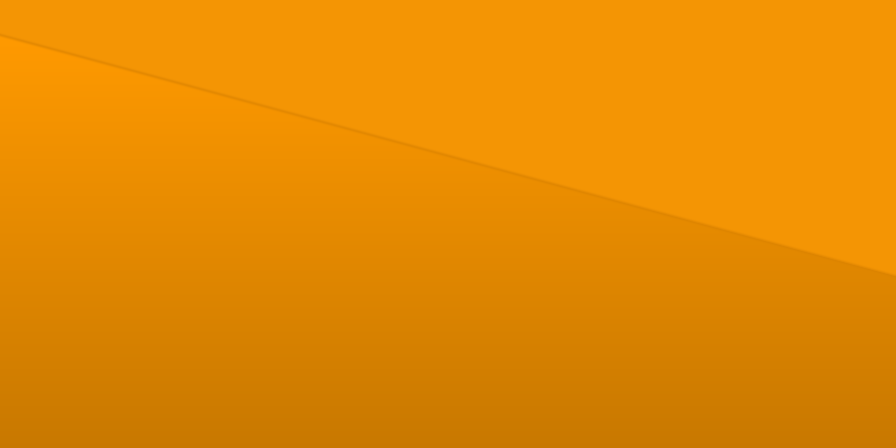
Give the GLSL for this background, as a Shadertoy shader.

```glsl
const vec3 UPPER_COLOR = vec3(0.957, 0.584, 0.016);
const vec3 SLOPE_TOP = vec3(1.0, 0.602, 0.0);
const vec3 SLOPE_BOTTOM = vec3(0.784, 0.471, 0.0);
const vec3 CREASE_COLOR = vec3(0.85, 0.505, 0.0);

// Heights are fractions of the canvas height
const float EDGE_LEFT = 0.922;
const float EDGE_RIGHT = 0.383;
const float CREASE_WIDTH = 0.0035;
const float CREASE_STRENGTH = 0.6;

// Signed distance to the diagonal edge, positive above it
float edgeDistance(vec2 p, float aspect) {
    float slope = (EDGE_RIGHT - EDGE_LEFT) / aspect;
    return (p.y - EDGE_LEFT - slope * p.x) / sqrt(1.0 + slope * slope);
}

void mainImage(out vec4 fragColor, in vec2 fragCoord) {
    vec2 p = fragCoord / iResolution.y;
    float aspect = iResolution.x / iResolution.y;
    float pixel = 1.0 / iResolution.y;
    float d = edgeDistance(p, aspect);

    // Shaded lower plane and flat upper plane
    vec3 lower = mix(SLOPE_BOTTOM, SLOPE_TOP, clamp(p.y / EDGE_LEFT, 0.0, 1.0));
    vec3 color = mix(lower, UPPER_COLOR, smoothstep(-0.5 * pixel, 0.5 * pixel, d));

    // Soft dark crease along the edge
    float crease = exp(-d * d / (CREASE_WIDTH * CREASE_WIDTH));
    color = mix(color, min(color, CREASE_COLOR), CREASE_STRENGTH * crease);

    fragColor = vec4(color, 1.0);
}
```
